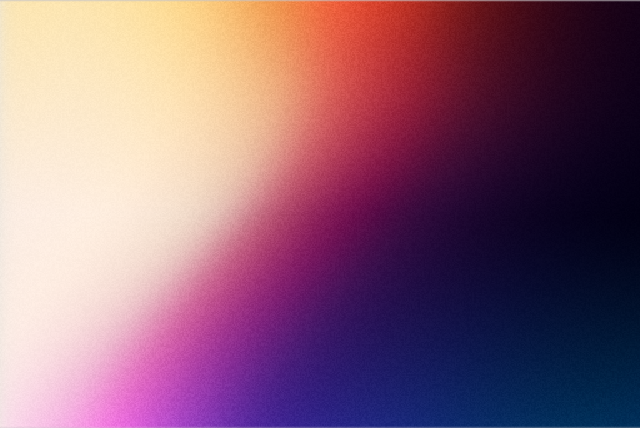
Give the GLSL for this background, as a WebGL 1 fragment shader.

```glsl
precision highp float;
// Soft diagonal glow: cream to gold, red, magenta and violet, fading into dark navy, with grain and a thin pale rim.

uniform vec2 u_resolution;

const float EDGE_LEFT = 0.165;    // where the glow boundary starts at the bottom
const float EDGE_SWING = 0.365;   // how far it leans to the right at the top
const float RAMP_SCALE = 0.2;     // width of the colour transition
const float RAMP_DENSITY = 2.0;   // stops per unit of the compressed ramp
const float RAMP_CENTRE = 3.0;    // stop that lies on the boundary
const float TOP_FALLOFF = 1.1;
const float BOTTOM_FALLOFF = 1.3;
const float GRAIN_CELLS = 512.0;  // grain cells across the width
const float GRAIN_AMOUNT = 0.05;
const float HAZE_WIDTH = 0.012;
const float HAZE_AMOUNT = 0.5;
const vec3 HAZE_COLOUR = vec3(0.91, 0.90, 0.87);
const float RIM_WIDTH = 0.003;    // in canvas heights
const float RIM_TOP = 0.6;
const float RIM_BOTTOM = 0.3;
const vec3 RIM_COLOUR = vec3(0.78, 0.77, 0.78);

float hash(vec2 cell) {
  vec3 p = fract(vec3(cell.xyx) * 0.1031);
  p += dot(p, p.yzx + 33.33);
  return fract((p.x + p.y) * p.z);
}

// Interpolating cubic weights for four stops at the given offsets
vec4 cubicWeight(vec4 offset) {
  vec4 d = min(abs(offset), 2.0);
  vec4 inner = (1.5 * d - 2.5) * d * d + 1.0;
  vec4 outer = ((2.5 - 0.5 * d) * d - 4.0) * d + 2.0;
  return mix(inner, outer, step(1.0, d));
}

// Smooth ramp through eight evenly spaced colours, t from 0 to 7
vec3 ramp(float t, vec3 c0, vec3 c1, vec3 c2, vec3 c3,
          vec3 c4, vec3 c5, vec3 c6, vec3 c7) {
  vec4 a = cubicWeight(t - vec4(0.0, 1.0, 2.0, 3.0));
  vec4 b = cubicWeight(t - vec4(4.0, 5.0, 6.0, 7.0));
  vec3 sum = c0 * a.x + c1 * a.y + c2 * a.z + c3 * a.w
           + c4 * b.x + c5 * b.y + c6 * b.z + c7 * b.w;
  return sum / dot(a + b, vec4(1.0));
}

vec3 goldToRed(float t) {
  return ramp(t,
    vec3(0.99, 0.90, 0.69), vec3(0.99, 0.83, 0.53),
    vec3(0.95, 0.60, 0.31), vec3(0.93, 0.36, 0.22),
    vec3(0.75, 0.20, 0.14), vec3(0.38, 0.07, 0.09),
    vec3(0.11, 0.01, 0.09), vec3(0.03, 0.00, 0.07));
}

vec3 creamToPlum(float t) {
  return ramp(t,
    vec3(0.99, 0.93, 0.89), vec3(0.99, 0.92, 0.86),
    vec3(0.91, 0.79, 0.74), vec3(0.72, 0.33, 0.45),
    vec3(0.47, 0.08, 0.32), vec3(0.19, 0.04, 0.23),
    vec3(0.04, 0.01, 0.12), vec3(0.00, 0.00, 0.06));
}

vec3 pinkToBlue(float t) {
  return ramp(t,
    vec3(0.99, 0.91, 0.91), vec3(0.99, 0.91, 0.93),
    vec3(0.97, 0.73, 0.90), vec3(0.93, 0.44, 0.88),
    vec3(0.64, 0.27, 0.78), vec3(0.28, 0.15, 0.60),
    vec3(0.11, 0.16, 0.50), vec3(0.00, 0.19, 0.36));
}

void main() {
  vec2 uv = gl_FragCoord.xy / u_resolution;

  // Signed distance from the curved boundary, compressed far from it
  float edge = EDGE_LEFT + EDGE_SWING * smoothstep(-0.13, 0.83, uv.y);
  float q = (uv.x - edge) / RAMP_SCALE;
  float t = RAMP_CENTRE + RAMP_DENSITY * log(q + sqrt(q * q + 1.0));
  t = clamp(t, 0.0, 7.0);

  // Blend the three ramps from bottom to top
  float topShare = pow(max(2.0 * uv.y - 1.0, 0.0), TOP_FALLOFF);
  float bottomShare = pow(max(1.0 - 2.0 * uv.y, 0.0), BOTTOM_FALLOFF);
  vec3 colour = creamToPlum(t);
  colour = mix(colour, goldToRed(t), topShare);
  colour = mix(colour, pinkToBlue(t), bottomShare);

  // Pale haze along the left side
  colour = mix(colour, HAZE_COLOUR, HAZE_AMOUNT * exp(-uv.x / HAZE_WIDTH));

  // Grain, strongest in the midtones
  vec2 cell = floor(gl_FragCoord.xy / u_resolution.x * GRAIN_CELLS);
  float luma = dot(colour, vec3(0.3, 0.59, 0.11));
  float strength = GRAIN_AMOUNT * (0.15 + 4.0 * luma * (1.0 - luma));
  colour += (hash(cell) - 0.5) * strength;

  // Thin rim along the top and bottom, softened over one pixel
  float pixel = 1.0 / u_resolution.y;
  vec2 rim = clamp((RIM_WIDTH - vec2(1.0 - uv.y, uv.y)) / pixel + 0.5, 0.0, 1.0);
  colour = mix(colour, RIM_COLOUR, max(rim.x * RIM_TOP, rim.y * RIM_BOTTOM));

  gl_FragColor = vec4(clamp(colour, 0.0, 1.0), 1.0);
}
```
